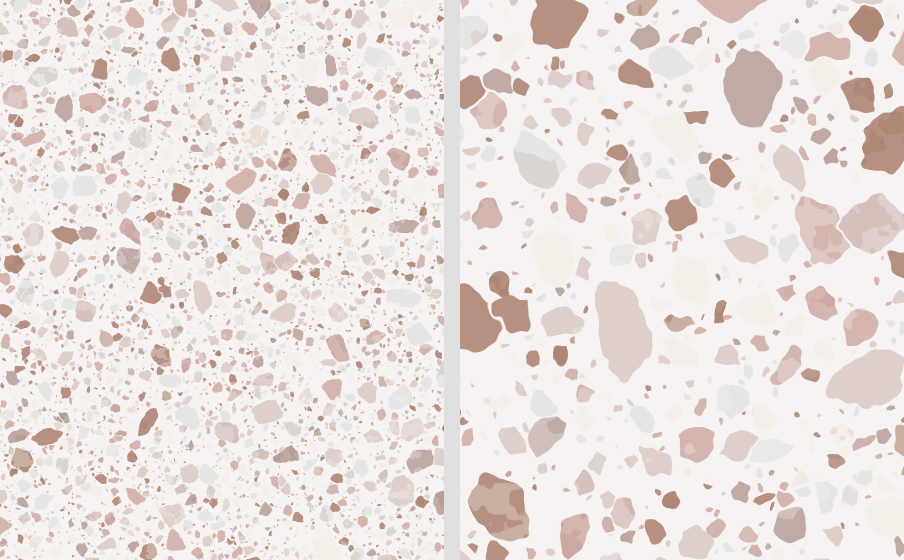
Left, the full canvas; right, a detail of the centre.
This texture is drawn by a Shadertoy shader. Its source:

```glsl
// Pale terrazzo: blush, beige, grey and brown stone chips in off-white cement.

const int LEVELS = 4;
const vec3 CEMENT = vec3(0.968, 0.953, 0.950);

// Per level, from large to tiny, in canvas heights or cell fractions.
const float CELL_SIZE[LEVELS] = float[](0.070, 0.0275, 0.0172, 0.0115);
const float CHIP_RADIUS[LEVELS] = float[](0.25, 0.30, 0.23, 0.16);
const float OCCUPANCY[LEVELS] = float[](0.88, 0.92, 0.90, 0.85);

struct Chip {
    float dist;
    float radius;
    vec2 center;
    vec2 id;
};

float hash(vec2 p, float seed) {
    vec3 q = fract(vec3(p.xyx) * vec3(0.1031, 0.1030, 0.0973) + seed * 0.1737);
    q += dot(q, q.yzx + 33.33);
    return fract((q.x + q.y) * q.z);
}

float noise(vec2 p, float seed) {
    vec2 cell = floor(p);
    vec2 f = fract(p);
    f = f * f * (3.0 - 2.0 * f);
    float low = mix(hash(cell, seed), hash(cell + vec2(1, 0), seed), f.x);
    float high = mix(hash(cell + vec2(0, 1), seed), hash(cell + vec2(1, 1), seed), f.x);
    return mix(low, high, f.y);
}

// Irregular polygon with softened corners: a smooth maximum of half-planes.
float chipShape(vec2 offset, float radius, vec2 id, float seed) {
    const float SIDES = 6.0;
    const float SHARPNESS = 12.0;
    float turn = 6.2832 * hash(id, seed + 1.0);
    float stretch = mix(0.72, 1.0, hash(id, seed + 2.0));
    vec2 q = mat2(cos(turn), sin(turn), -sin(turn), cos(turn)) * offset;
    q *= vec2(stretch, 1.0 / stretch) / radius;
    float total = 0.0;
    for (float side = 0.0; side < SIDES; side++) {
        float angle = 6.2832 * (side + 0.75 * hash(id, seed + 10.0 + side)) / SIDES;
        float reach = mix(0.70, 1.12, hash(id, seed + 20.0 + side));
        float plane = dot(q, vec2(cos(angle), sin(angle))) - reach;
        total += exp(min(SHARPNESS * plane, 60.0));
    }
    return log(total) * radius / SHARPNESS;
}

// Closest chip of one level; touching neighbours are parted by a thin gap.
Chip nearestChip(vec2 p, int level) {
    const float GAP = 0.0007;
    float size = CELL_SIZE[level];
    float seed = float(level) * 47.0;
    vec2 home = floor(p / size);
    Chip chip = Chip(1.0, 0.0, vec2(0), vec2(0));
    float second = 1.0;
    for (int y = -1; y <= 1; y++)
    for (int x = -1; x <= 1; x++) {
        vec2 id = home + vec2(x, y) + 50.0;
        if (hash(id, seed + 3.0) > OCCUPANCY[level]) continue;
        vec2 jitter = vec2(hash(id, seed + 4.0), hash(id, seed + 5.0)) - 0.5;
        vec2 center = (id - 49.5 + 0.8 * jitter) * size;
        float radius = size * CHIP_RADIUS[level] * mix(0.58, 1.38, hash(id, seed + 6.0));
        float dist = chipShape(p - center, radius, id, seed);
        if (dist < chip.dist) {
            second = chip.dist;
            chip = Chip(dist, radius, center, id);
        } else {
            second = min(second, dist);
        }
    }
    chip.dist = max(chip.dist, 0.5 * (chip.dist - second) + GAP);
    return chip;
}

// A chip is kept only where no larger chip takes its place.
bool hasRoom(Chip chip, int level) {
    for (int larger = 0; larger < level; larger++)
        if (nearestChip(chip.center, larger).dist < chip.radius) return false;
    return true;
}

vec3 stoneColor(float pick) {
    if (pick < 0.15) return vec3(0.960, 0.938, 0.915); // cream
    if (pick < 0.34) return vec3(0.900, 0.900, 0.897); // cool grey
    if (pick < 0.59) return vec3(0.873, 0.812, 0.797); // beige
    if (pick < 0.81) return vec3(0.832, 0.712, 0.688); // blush
    if (pick < 0.88) return vec3(0.755, 0.665, 0.645); // mauve
    return vec3(0.715, 0.570, 0.505);                  // brown
}

// Stone colour with watercolour-like patches in a lighter or darker tone.
vec3 paintChip(vec2 p, Chip chip, int level) {
    float seed = float(level) * 47.0;
    float pick = hash(chip.id, seed + 7.0);
    vec3 color = stoneColor(pick);
    vec2 grain = (p + chip.id * 0.37) * 75.0;
    float wash = 0.7 * noise(grain, 8.0) + 0.3 * noise(grain * 3.1, 9.0);
    float patchy = smoothstep(0.51, 0.56, wash) * step(0.4, hash(chip.id, seed + 8.0));
    vec3 tint = hash(chip.id, seed + 9.0) < 0.55 ? mix(color, CEMENT, 0.33) : color * vec3(0.95, 0.92, 0.91);
    return mix(color, tint, patchy * (level < 2 ? 0.9 : 0.3));
}

void mainImage(out vec4 fragColor, in vec2 fragCoord) {
    vec2 p = fragCoord / iResolution.y;
    float pixel = 1.0 / iResolution.y;
    vec2 ragged = vec2(noise(p * 190.0, 1.0), noise(p * 190.0, 2.0)) - 0.5;
    vec2 q = p + 0.0028 * ragged;
    vec3 color = CEMENT;
    for (int level = LEVELS - 1; level >= 0; level--) {
        Chip chip = nearestChip(q, level);
        if (chip.dist > pixel || !hasRoom(chip, level)) continue;
        float cover = 1.0 - smoothstep(-0.7 * pixel, 0.7 * pixel, chip.dist);
        color = mix(color, paintChip(p, chip, level), cover);
    }
    fragColor = vec4(color, 1.0);
}
```
